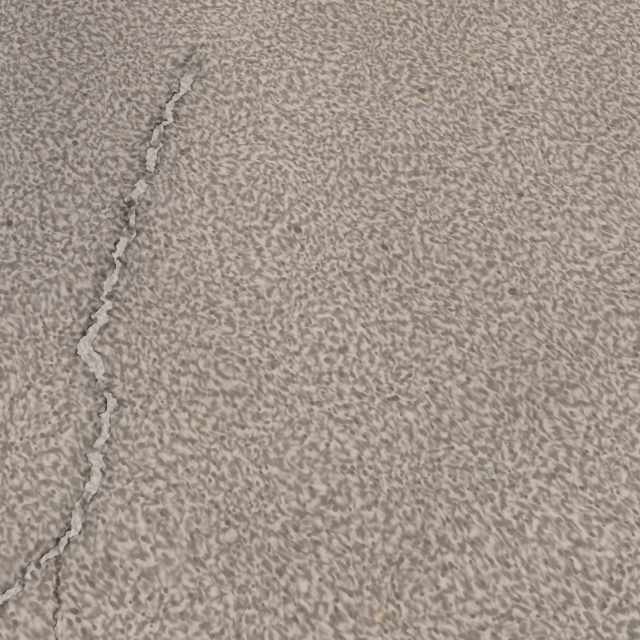
Give the GLSL for this texture, as a WebGL 2 fragment shader.

```glsl
#version 300 es
precision highp float;

#define GRAIN_FREQ 84.0
#define GRAIN_CONTRAST 0.2
#define GRAIN_SLANT 0.25
#define PERSPECTIVE 0.32
#define PIT_FREQ 62.0
#define PIT_SHARE 0.36
#define STONE_FREQ 13.0
#define STONE_SHARE 0.07
#define CRACK_WIDTH 0.0078
#define CRACK_SHADE 0.15
#define BASE_TONE 0.646

uniform vec2 u_resolution;
out vec4 fragColor;

vec2 hash22(vec2 cell) {
    vec3 h = fract(cell.xyx * vec3(0.1031, 0.1030, 0.0973));
    h += dot(h, h.yzx + 33.33);
    return fract((h.xx + h.yz) * h.zy);
}

float cornerSlope(vec2 cell, vec2 offset) {
    vec2 g = hash22(cell) * 2.0 - 1.0;
    return dot(g / max(length(g), 0.01), offset);
}

// Gradient noise, roughly -0.7 to 0.7
float noise(vec2 p) {
    vec2 i = floor(p), f = fract(p);
    vec2 u = f * f * f * (f * (f * 6.0 - 15.0) + 10.0);
    vec2 e = vec2(1.0, 0.0);
    float low = mix(cornerSlope(i, f), cornerSlope(i + e, f - e), u.x);
    float high = mix(cornerSlope(i + e.yx, f - e.yx), cornerSlope(i + 1.0, f - 1.0), u.x);
    return mix(low, high, u.y);
}

// Soft scattered blobs, one candidate per cell
float blobs(vec2 p, float share, float radius) {
    vec2 cell = floor(p);
    float cover = 0.0;
    for (int y = -1; y <= 1; y++) {
        for (int x = -1; x <= 1; x++) {
            vec2 c = cell + vec2(x, y);
            vec2 pick = hash22(c + 71.0);
            float r = radius * (0.6 + 0.6 * pick.y);
            float d = length(p - c - hash22(c));
            cover = max(cover, step(pick.x, share) * (1.0 - smoothstep(0.6 * r, 1.25 * r, d)));
        }
    }
    return cover;
}

float crackPath(float y) {
    float x = 0.0125 + 0.325 * y;
    x += mix(0.05, -0.024, smoothstep(0.34, 0.46, y));
    x -= 0.1 * (1.0 - smoothstep(0.0, 0.2, y));
    x += 0.02 * smoothstep(0.75, 0.89, y);
    return x + 0.016 * noise(vec2(y * 17.0, 3.3)) + 0.012 * noise(vec2(y * 46.0, 8.4));
}

void main() {
    vec2 p = gl_FragCoord.xy / u_resolution;

    // Ground plane receding towards the top
    vec2 ground = vec2(p.x - 0.5, p.y) / (1.0 - PERSPECTIVE * p.y);
    vec2 bend = vec2(noise(ground * 7.0 + 3.0), noise(ground * 7.0 + 40.0));
    vec2 q = ground + 0.02 * bend;
    q.x += GRAIN_SLANT * q.y;
    vec2 pitPlace = q;
    q += 0.006 * vec2(noise(q * 50.0), noise(q * 50.0 + 19.0));

    // Worm-shaped grain with crisp borders
    vec2 g = q * GRAIN_FREQ * vec2(1.0, 0.8);
    float coarse = noise(g);
    float fine = noise(mat2(0.8, 0.6, -0.6, 0.8) * g * 1.6 + 11.0);
    float grain = coarse + 0.75 * fine;
    float crisp = 1.6 * grain / sqrt(1.0 + 4.0 * grain * grain);
    float patches = noise(p * 3.5 + 5.0) + 0.6 * noise(p * 9.0 + 2.0);
    float tone = BASE_TONE + GRAIN_CONTRAST * crisp + 0.035 * patches;

    // Dark pits, denser in the foreground, and rare larger stones
    float pitShare = PIT_SHARE * (1.2 - 0.9 * p.y + 0.6 * patches);
    float pits = blobs(pitPlace * PIT_FREQ * vec2(1.0, 0.85), pitShare, 0.27);
    tone = mix(tone, 0.46 + 0.1 * fine, 0.7 * pits);
    float stones = blobs(pitPlace * STONE_FREQ, STONE_SHARE, 0.095);
    tone = mix(tone, 0.42 + 0.1 * fine, 0.8 * stones);
    float chips = blobs(pitPlace * STONE_FREQ * 1.4 + 37.0, 0.02, 0.08);
    tone = mix(tone, 0.79, 0.7 * chips);

    // Warm stone tint, greyer and darker at the upper left
    float shade = (1.0 - smoothstep(0.05, 0.42, p.x)) * smoothstep(0.3, 0.7, p.y);
    tone -= 0.045 * shade;
    vec3 color = vec3(tone) - vec3(0.0, 0.046, 0.087);
    color += shade * vec3(-0.006, -0.001, 0.017);
    color.rb += vec2(0.015, -0.015) * noise(ground * 30.0 + 60.0);
    float rust = smoothstep(0.4, 0.7, noise(ground * 16.0 + 90.0));
    color += rust * vec3(0.025, 0.0, -0.03);

    // Crack with ragged rims and a pale broken filling
    float ragged = 0.008 * noise(p * 60.0) + 0.006 * noise(p * 130.0 + 6.0);
    float side = p.x - crackPath(p.y) + ragged;
    float present = 1.0 - smoothstep(0.87, 0.95, p.y);
    float halo = exp(-pow(abs(side + 0.003) / 0.022, 2.0)) * present;
    color -= CRACK_SHADE * halo * (0.7 + 0.9 * noise(p * 55.0 + 14.0));
    color = mix(color, vec3(dot(color, vec3(0.333))), 0.4 * halo);

    float width = CRACK_WIDTH + 0.01 * noise(vec2(p.y * 23.0, 7.5));
    float edge = 1.0 - smoothstep(0.001, 0.0045, abs(abs(side) - width - 0.002));
    float edgeShare = side < 0.0 ? 0.15 : 0.09;
    color -= edgeShare * edge * present * smoothstep(-0.3, 0.3, noise(p * 32.0 + 9.0));
    float filling = 1.0 - smoothstep(width - 0.0015, width + 0.0015, abs(side));
    filling *= smoothstep(-0.4, -0.15, noise(p * 42.0 + 25.0));
    filling *= 1.0 - smoothstep(0.87, 0.9, p.y);
    vec3 fillColor = vec3(0.745, 0.71, 0.68) + 0.16 * fine;
    color = mix(color, fillColor, 0.9 * filling);

    // Thin dark side branch in the foreground
    float branch = p.x - 0.084 - 0.07 * p.y - 0.012 * noise(vec2(p.y * 24.0, 5.6)) + ragged;
    float low = 1.0 - smoothstep(0.13, 0.18, p.y);
    color -= 0.2 * low * (1.0 - smoothstep(0.001, 0.006, abs(branch)));
    float pale = (1.0 - smoothstep(0.003, 0.007, abs(branch - 0.005))) * (1.0 - smoothstep(0.03, 0.07, p.y));
    color = mix(color, fillColor, 0.8 * pale);

    fragColor = vec4(clamp(color, 0.0, 1.0), 1.0);
}
```
